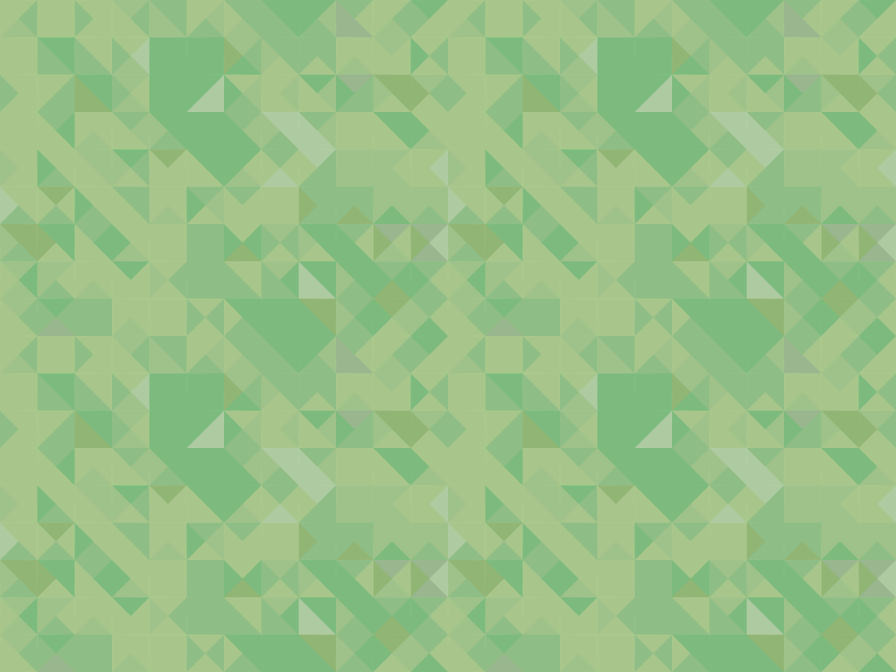
Give the GLSL for this pattern, as a Shadertoy shader.

```glsl
// Soft green mosaic of triangles and diagonal ribbons, tiled two by two.
const vec2 REPEATS = vec2(2.0, 2.0);
const vec2 TILE = vec2(12.0, 9.0);   // cells in one repeat
const int RIBBONS = 6;

const vec3 LIGHT = vec3(0.660, 0.778, 0.545);
const vec3 SAGE  = vec3(0.620, 0.760, 0.540);
const vec3 MID   = vec3(0.558, 0.740, 0.520);
const vec3 DEEP  = vec3(0.488, 0.728, 0.490);
const vec3 OLIVE = vec3(0.570, 0.710, 0.458);
const vec3 PALE  = vec3(0.682, 0.793, 0.632);
const vec3 GREY  = vec3(0.600, 0.715, 0.560);

float hash(vec2 p) {
    return fract(sin(dot(p, vec2(127.1, 311.7))) * 43758.5453);
}

// Weighted choice from the palette
vec3 pickColor(float h) {
    if (h < 0.31) return LIGHT;
    if (h < 0.53) return SAGE;
    if (h < 0.77) return MID;
    if (h < 0.92) return DEEP;
    if (h < 0.96) return OLIVE;
    if (h < 0.985) return PALE;
    return GREY;
}

// Wrapped midpoint of the cell side nearest to f
vec2 nearestSide(vec2 cell, vec2 f) {
    vec2 d = f - 0.5;
    vec2 side = abs(d.x) > abs(d.y) ? vec2(sign(d.x), 0.0) : vec2(0.0, sign(d.y));
    return mod(cell + 0.5 + 0.5 * side, TILE);
}

// Cell halved along a diagonal, or cut in four; quarters may join into diamonds
vec3 cellColor(vec2 p) {
    vec2 cell = floor(p);
    vec2 f = p - cell;
    float falling = step(f.y, f.x);
    float rising = step(1.0, f.x + f.y);
    float mode = hash(cell + 37.0);
    if (mode > 0.62) return pickColor(hash(2.0 * nearestSide(cell, f) + 61.0));
    float part = falling + 2.0 * rising;
    if (mode < 0.03) part = 0.0;
    else if (mode < 0.17) part = falling;
    else if (mode < 0.29) part = 2.0 * rising;
    return pickColor(hash(cell + vec2(part * 19.0, part * 7.0)));
}

// Ribbon running down and right: flat at its start, cut square at its end
bool inRibbon(vec2 p, vec2 start, float reach, float width) {
    vec2 d = mod(p - start, TILE);
    float across = d.x - d.y;
    return across >= 0.0 && across < width && d.x + d.y < reach;
}

bool inBlock(vec2 p, vec2 corner, vec2 size) {
    vec2 d = mod(p - corner, TILE);
    return d.x < size.x && d.y < size.y;
}

vec3 mosaic(vec2 p) {
    p = mod(p, TILE);
    vec3 color = cellColor(p);

    // Scattered short ribbons
    for (int i = 0; i < RIBBONS; i++) {
        float id = float(i);
        vec2 start = floor(TILE * vec2(hash(vec2(id, 3.0)), hash(vec2(id, 8.0))));
        float reach = 2.0 + floor(3.0 * hash(vec2(id, 15.0)));
        if (inRibbon(p, start, reach, 1.0)) color = pickColor(hash(vec2(id, 24.0)));
    }

    // Dominant ribbons
    if (inRibbon(p, vec2(9.0, 1.0), 6.0, 1.0)) color = LIGHT;
    if (inRibbon(p, vec2(0.0, 3.0), 8.0, 1.0)) color = LIGHT;
    if (inRibbon(p, vec2(6.0, 0.0), 4.0, 2.0)) color = MID;
    if (inRibbon(p, vec2(8.0, 6.0), 4.0, 1.0)) color = DEEP;
    if (inRibbon(p, vec2(6.0, 8.0), 4.0, 2.0)) color = DEEP;
    if (inRibbon(p, vec2(10.0, 2.0), 2.0, 1.0)) color = OLIVE;
    if (inRibbon(p, vec2(0.0, 6.0), 2.0, 1.0)) color = OLIVE;
    if (inRibbon(p, vec2(7.0, 3.0), 3.0, 1.0)) color = PALE;

    // Deep hook with its pale notch
    if (inRibbon(p, vec2(4.0, 3.0), 4.0, 2.0)) color = DEEP;
    if (inBlock(p, vec2(4.0, 1.0), vec2(2.0))) {
        color = p.x + p.y > 8.0 ? PALE : DEEP;
    }
    return color;
}

// Faint hairline along the cell borders, fading from cell to cell
float hairline(vec2 p, float blur) {
    vec2 d = abs(fract(p + 0.5) - 0.5);
    float line = 1.0 - smoothstep(0.0, 0.01 + blur, min(d.x, d.y));
    return line * hash(mod(floor(p + 0.5), TILE) + 83.0);
}

void mainImage(out vec4 fragColor, in vec2 fragCoord) {
    vec2 cells = TILE * REPEATS;
    vec2 pixel = cells / iResolution.xy;
    vec2 p = fragCoord * pixel;
    p.y = cells.y - p.y;

    // Average a small grid of samples to smooth the edges
    vec3 color = vec3(0.0);
    for (int j = -1; j <= 1; j++) {
        for (int i = -1; i <= 1; i++) {
            color += mosaic(p + vec2(i, j) * pixel * 0.45);
        }
    }
    color /= 9.0;
    color += 0.014 * hairline(p, pixel.y);
    fragColor = vec4(color, 1.0);
}
```
